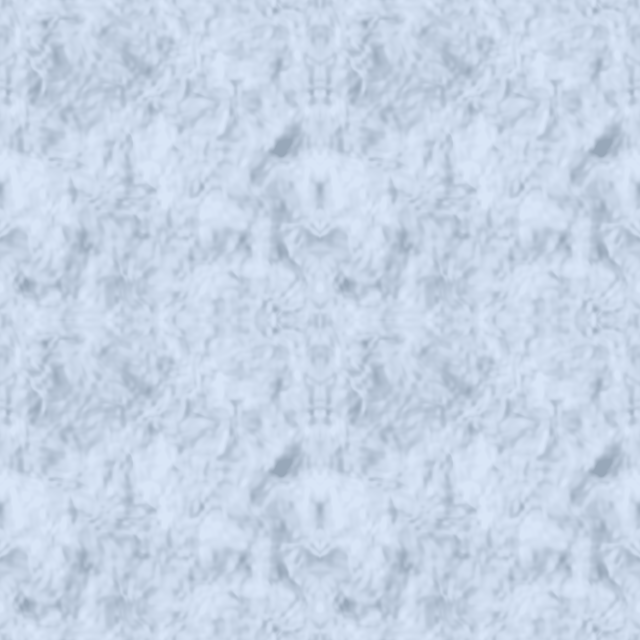
This texture is drawn by a three.js fragment shader. Its source:

```glsl
// Soft trampled snow: pale blue lumps with slanted shaded dents, repeated two by two.
varying vec2 vUv;

#define REPEATS 2.0
#define BRIGHT vec3(0.84, 0.89, 0.96)
#define DEEP vec3(0.62, 0.68, 0.75)
#define BASE_TONE 0.87
#define BROAD_GAIN 1.35
#define RELIEF_GAIN 4.4
#define LIGHT_STEP vec2(-0.014, 0.009)
#define DENT_GRID 6.0
#define WARP 0.034
#define HOLLOW vec2(0.91, 0.53)
#define SEAM_WIDTH 0.07

float hash(vec2 p) {
  return fract(sin(dot(p, vec2(127.1, 311.7))) * 43758.5453);
}

// Value noise that wraps after the given whole number of cells
float noise(vec2 p, vec2 cells, float seed) {
  p *= cells;
  vec2 i = floor(p), f = p - i;
  f = f * f * f * (f * (f * 6.0 - 15.0) + 10.0);
  vec2 a = mod(i, cells) + seed;
  vec2 b = mod(i + 1.0, cells) + seed;
  return mix(mix(hash(a), hash(vec2(b.x, a.y)), f.x),
             mix(hash(vec2(a.x, b.y)), hash(b), f.x), f.y);
}

// Broad lumps lean down to the right by a whole-number shear; fine ones are round
float height(vec2 p) {
  vec2 diagonal = vec2(p.x + p.y, p.y);
  return 0.34 * noise(diagonal, vec2(4.0, 5.0), 3.0)
       + 0.28 * noise(diagonal, vec2(8.0, 9.0), 17.0)
       + 0.18 * noise(p, vec2(17.0, 13.0), 31.0)
       + 0.12 * noise(diagonal, vec2(25.0, 27.0), 47.0)
       + 0.08 * noise(p, vec2(53.0, 44.0), 61.0);
}

// Scattered slanted dents, crisp on the right and soft on the left
float dents(vec2 p) {
  vec2 cell = floor(p * DENT_GRID);
  float depth = 0.0;
  for (int y = -1; y <= 1; y++) {
    for (int x = -1; x <= 1; x++) {
      vec2 c = cell + vec2(float(x), float(y));
      vec2 id = mod(c, DENT_GRID);
      vec2 jitter = vec2(hash(id + 5.3), hash(id + 9.7));
      vec2 d = p - (c + 0.1 + 0.8 * jitter) / DENT_GRID;
      float angle = -1.6 + 1.0 * hash(id + 2.1);
      vec2 axis = vec2(cos(angle), sin(angle));
      float across = dot(d, vec2(-axis.y, axis.x));
      float size = mix(0.5, 1.3, hash(id + 7.9));
      float r = length(vec2(dot(d, axis) / 0.075, across / (across > 0.0 ? 0.024 : 0.055))) / size;
      depth += mix(0.1, 0.6, hash(id + 13.3)) * (1.0 - smoothstep(0.1, 1.0, r));
    }
  }
  return min(depth, 0.3 + 0.5 * depth);
}

// One larger hollow in each tile, deepest at its lower right
float hollow(vec2 p) {
  vec2 d = fract(p - HOLLOW + 0.5) - 0.5;
  d /= vec2(d.x > 0.0 ? 0.06 : 0.1, d.y > 0.0 ? 0.12 : 0.075);
  return 0.6 * (1.0 - smoothstep(0.4, 1.0, length(d)));
}

float snowTone(vec2 p) {
  vec2 wobble = vec2(noise(p, vec2(9.0), 71.0), noise(p, vec2(9.0), 83.0)) - 0.5;
  vec2 ripple = vec2(noise(p, vec2(25.0), 91.0), noise(p, vec2(25.0), 103.0)) - 0.5;
  vec2 q = p + WARP * (wobble + 0.3 * ripple);
  vec2 ragged = q + 0.8 * WARP * ripple;
  float h = height(q);
  float relief = h - height(q + LIGHT_STEP);
  vec2 swell = cos(6.28318 * (p - vec2(0.68, 0.3)));
  return BASE_TONE + BROAD_GAIN * (h - 0.5) + RELIEF_GAIN * relief
       + 0.06 * (swell.x + swell.y) - dents(ragged) - hollow(mix(p, ragged, 0.6));
}

float segmentDistance(vec2 p, vec2 a, vec2 b) {
  vec2 ab = b - a;
  return length(p - a - ab * clamp(dot(p - a, ab) / dot(ab, ab), 0.0, 1.0));
}

// Tapered notch centred on the upright seam
float notch(vec2 s) {
  vec2 p = vec2(abs(s.x), fract(s.y));
  float side = segmentDistance(p, vec2(0.05, 0.83), vec2(0.02, 0.68));
  float brow = segmentDistance(p, vec2(0.05, 0.83), vec2(0.0, 0.8));
  return 0.26 * (1.0 - smoothstep(0.0, 0.016, min(side, brow)));
}

void main() {
  // Signed tile position, with the seams at zero
  vec2 s = fract(vUv * REPEATS + 0.5) - 0.5;

  // The surface mirrors itself in a narrow band along each seam
  vec2 band = 1.0 - smoothstep(vec2(0.5 * SEAM_WIDTH), vec2(SEAM_WIDTH), abs(s));
  float tone = snowTone(s);
  tone = mix(tone, snowTone(vec2(abs(s.x), s.y)), band.x);
  tone = mix(tone, snowTone(vec2(s.x, abs(s.y))), band.y * (1.0 - band.x));
  tone -= notch(s);

  // Compress the highlights, then colour
  tone -= 0.45 * max(tone - 0.8, 0.0);
  gl_FragColor = vec4(mix(DEEP, BRIGHT, clamp(tone, -0.1, 1.05)), 1.0);
}
```
